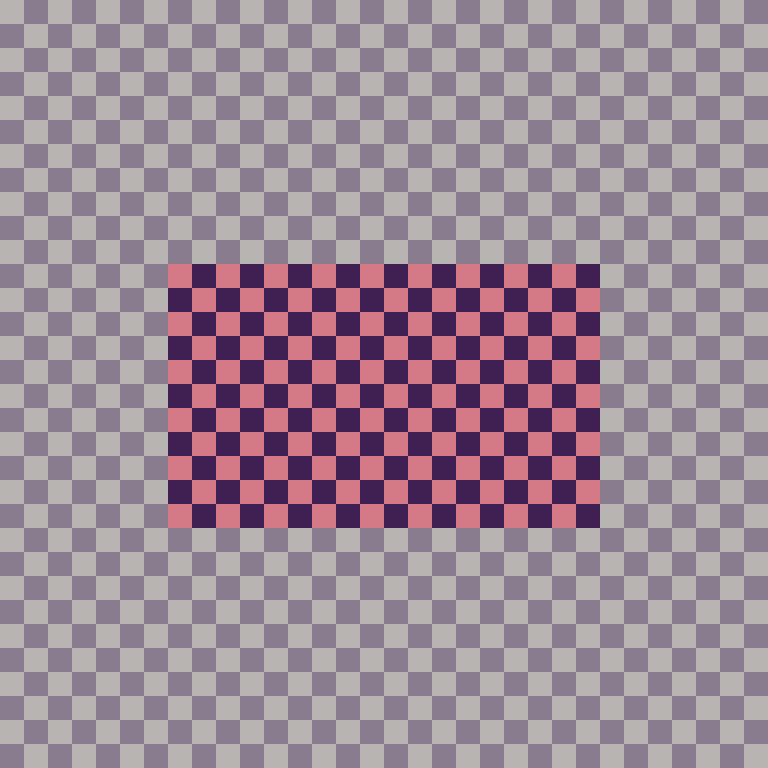
A WebGL 1 fragment shader for this pattern:

```glsl
precision highp float;
// A muted grey checkerboard with a rectangle of vivid pink and plum checks near the centre.

uniform vec2 u_resolution;

// Checker coverage: 1 where column + row is even, 0 where odd
float checker(vec2 cell, vec2 pixel) {
  vec2 edgeDistance = 0.5 - abs(mod(cell + 0.5, 2.0) - 1.0);
  vec2 wave = clamp(2.0 * edgeDistance / pixel, -1.0, 1.0);
  return 0.5 + 0.5 * wave.x * wave.y;
}

// Rectangle coverage between two corners
float rectangle(vec2 cell, vec2 low, vec2 high, vec2 pixel) {
  vec2 inset = min(cell - low, high - cell);
  vec2 cover = clamp(inset / pixel + 0.5, 0.0, 1.0);
  return cover.x * cover.y;
}

void main() {
  // The canvas is 32 cells wide and high
  vec2 cell = 32.0 * gl_FragCoord.xy / u_resolution;
  vec2 pixel = 32.0 / u_resolution;

  float check = checker(cell, pixel);
  float panel = rectangle(cell, vec2(7.0, 10.0), vec2(25.0, 21.0), pixel);

  // Pale field outside, saturated panel inside
  vec3 field = mix(vec3(0.72, 0.705, 0.695), vec3(0.535, 0.486, 0.555), check);
  vec3 vivid = mix(vec3(0.83, 0.48, 0.53), vec3(0.25, 0.125, 0.32), check);

  gl_FragColor = vec4(mix(field, vivid, panel), 1.0);
}
```
